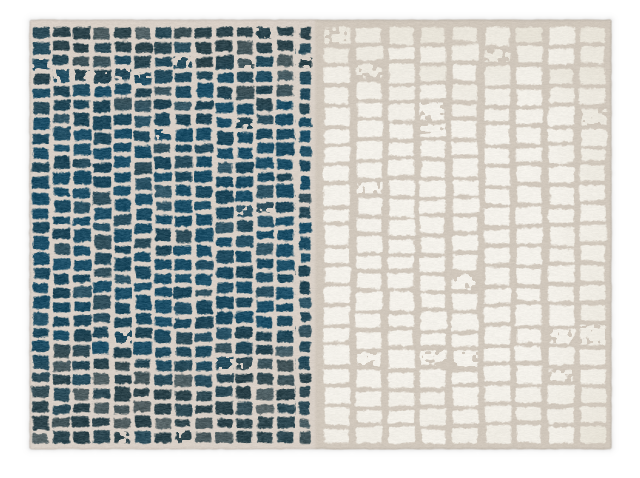
Reproduce this pattern procedurally as a Shadertoy shader.

```glsl
// A two-tone woven rug on white: narrow columns of teal tiles on the left,
// wider columns of cream tiles on the right. Each half is a jittered grid of
// rounded boxes whose edges are roughened by noise, under a fine weave grain.
// Lengths are in hundredths of the canvas height.

float hash(vec2 p) {
    vec3 q = fract(p.xyx * vec3(0.1031, 0.1030, 0.0973));
    q += dot(q, q.yzx + 33.33);
    return fract((q.x + q.y) * q.z);
}

float noise(vec2 p) {
    vec2 i = floor(p), f = fract(p);
    f = f * f * (3.0 - 2.0 * f);
    return mix(mix(hash(i), hash(i + vec2(1, 0)), f.x),
               mix(hash(i + vec2(0, 1)), hash(i + vec2(1, 1)), f.x), f.y);
}

float box(vec2 p, vec2 halfSize, float radius) {
    vec2 q = abs(p) - halfSize + radius;
    return length(max(q, 0.0)) + min(max(q.x, q.y), 0.0) - radius;
}

// Uneven line between two rows; the first and last stay straight
float rowLine(float col, float row, float rows) {
    float inside = step(0.5, row) * step(row, rows - 0.5);
    return row + inside * 0.26 * (hash(vec2(col * 3.7 + 5.0, row + 11.0)) - 0.5);
}

// Returns distance to the nearest tile, then its column and row
vec3 tiles(vec2 p, float firstX, float pitch, float cols, float rows, float halfWidth, float seed) {
    float col = clamp(floor((p.x - firstX) / pitch + 0.5), 0.0, cols - 1.0);
    float key = col + seed;
    rows += floor(hash(vec2(key, 3.0)) * 2.0);

    // Find the row between its two uneven lines
    float rowHeight = 87.8 / rows;
    float v = (94.7 - p.y) / rowHeight;
    float row = floor(v);
    if (v < rowLine(key, row, rows)) row -= 1.0;
    else if (v > rowLine(key, row + 1.0, rows)) row += 1.0;
    row = clamp(row, 0.0, rows - 1.0);
    float upper = rowLine(key, row, rows);
    float lower = rowLine(key, row + 1.0, rows);

    // Vary size, offset and tilt per tile
    float r1 = hash(vec2(key, row + 40.0)), r2 = hash(vec2(key + 70.0, row));
    vec2 q = vec2(p.x - firstX - col * pitch, (v - 0.5 * (upper + lower)) * rowHeight);
    q.x += 0.3 * (r1 - 0.5) + 0.35 * (noise(vec2(key * 9.0, p.y * 0.07)) - 0.5);
    q.y += q.x * 0.09 * (r2 - 0.5);
    vec2 halfSize = vec2(halfWidth + 0.32 * (r2 - 0.5),
                         0.5 * (lower - upper) * rowHeight - 0.37 - 0.12 * r1);
    float d = box(q, halfSize, 0.3);

    // Ragged outline and a few worn tiles
    d += 0.42 * (noise(p * 1.1 + seed) - 0.5) + 0.25 * (noise(p * 3.1) - 0.5);
    float worn = step(0.95, hash(vec2(row + 9.0, key)));
    d += worn * 1.5 * smoothstep(0.5, 0.9, noise(p * 1.3 + 20.0));
    return vec3(d, key, row);
}

void mainImage(out vec4 fragColor, in vec2 fragCoord) {
    vec2 p = 100.0 * fragCoord / iResolution.y;
    p.x += 67.0 - 50.0 * iResolution.x / iResolution.y;
    float soft = 0.13 + 50.0 / iResolution.y;

    // Yarn grain, stretched along the weft
    float grain = noise(p * vec2(1.6, 5.5)) - 0.5;
    float fleck = noise(p * vec2(4.0, 6.0) + 50.0) - 0.5;

    // Ground of the two halves
    float rightHalf = smoothstep(65.6, 66.4, p.x + 0.3 * grain);
    vec3 rug = mix(vec3(0.85, 0.815, 0.78), vec3(0.815, 0.78, 0.735), rightHalf);
    rug += 0.025 * grain + 0.025 * fleck;

    // Teal tiles: bluest at mid height, greyer towards the bottom
    float lastColumn = step(61.9, p.x);
    vec3 dark = tiles(p, 8.6, 4.26, 14.0, 28.0, 1.72 - 0.57 * lastColumn, 0.0);
    float tone = hash(dark.yz + 17.0);
    float blueBand = smoothstep(15.0, 36.0, p.y) * (1.0 - smoothstep(72.0, 96.0, p.y));
    float blue = clamp(blueBand + 0.9 * (tone - 0.5) - 0.15 * smoothstep(45.0, 65.0, p.x), 0.0, 1.0);
    vec3 teal = mix(vec3(0.18, 0.27, 0.30), vec3(0.10, 0.295, 0.39), blue);
    float faded = smoothstep(0.65, 1.0, hash(dark.zy + 31.0)) * (1.0 - 0.6 * blueBand);
    teal = mix(teal, vec3(0.33, 0.38, 0.39), faded);
    teal += 0.09 * grain + 0.06 * fleck + 0.04 * (tone - 0.5);
    float darkMask = (1.0 - smoothstep(-soft, soft, dark.x)) * (1.0 - rightHalf);
    rug = mix(rug, teal, darkMask);

    // Cream tiles: brightest in the middle, dimmer at the top and right
    vec3 light = tiles(p, 70.5, 6.71, 9.0, 21.0, 2.62, 100.0);
    float dim = 0.6 * smoothstep(68.0, 95.0, p.y) + 0.35 * smoothstep(112.0, 127.0, p.x)
              + 0.25 * (1.0 - smoothstep(8.0, 25.0, p.y));
    dim *= 0.3 + hash(light.yz + 23.0);
    vec3 cream = mix(vec3(0.955, 0.945, 0.92), vec3(0.89, 0.87, 0.82), clamp(dim, 0.0, 1.0));
    cream += 0.025 * grain + 0.02 * fleck;
    float lightMask = (1.0 - smoothstep(-soft, soft, light.x)) * rightHalf;
    rug = mix(rug, cream, lightMask);

    // Rug outline with a bound edge and faint shadow on white
    float edge = box(p - vec2(67.1, 50.95), vec2(60.9, 44.95), 0.5) + 0.15 * (noise(p * 0.8) - 0.5);
    rug *= 1.0 - 0.06 * smoothstep(-0.6, 0.0, edge);
    vec3 paper = vec3(1.0) - 0.10 * exp(-max(edge, 0.0) * 2.5);
    fragColor = vec4(mix(rug, paper, smoothstep(-soft, soft, edge)), 1.0);
}
```
